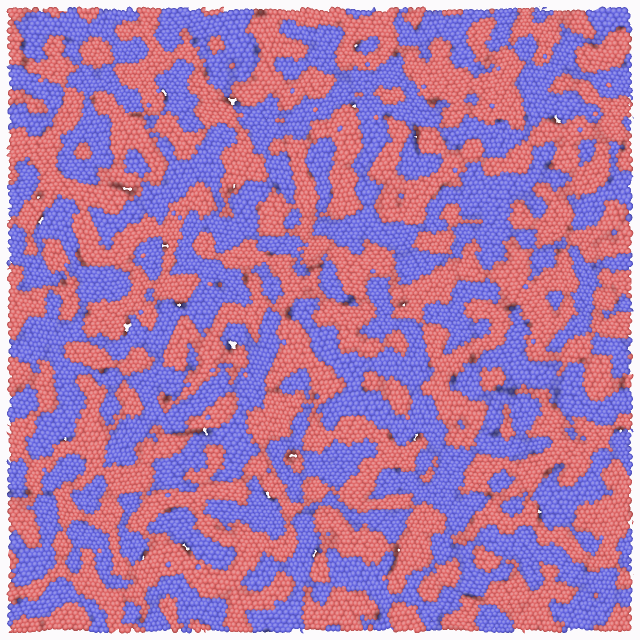
Write a Shadertoy shader that draws this pattern.

```glsl
vec2 hash2(vec2 p) {
    vec3 q = fract(p.xyx * vec3(0.1031, 0.1030, 0.0973));
    q += dot(q, q.yzx + 33.33);
    return fract((q.xx + q.yz) * q.zy);
}

float cornerSlope(vec2 cell, vec2 offset) {
    float angle = 6.2832 * hash2(cell).x;
    return dot(vec2(cos(angle), sin(angle)), offset);
}

float gradientNoise(vec2 p) {
    vec2 i = floor(p), f = fract(p), e = vec2(1, 0);
    vec2 u = f * f * f * (f * (f * 6.0 - 15.0) + 10.0);
    return mix(mix(cornerSlope(i, f), cornerSlope(i + e, f - e), u.x),
               mix(cornerSlope(i + e.yx, f - e.yx), cornerSlope(i + 1.0, f - 1.0), u.x), u.y);
}

// Signed field whose zero line separates the two phases:
// turned layers of nearly equal scale, less their slow drift
float phaseField(vec2 p) {
    vec2 turned = mat2(0.87, 0.5, -0.5, 0.87) * p;
    vec2 turnedBack = mat2(0.87, -0.5, 0.5, 0.87) * p;
    return gradientNoise(p * 22.0 + 7.3)
         + gradientNoise(turned * 24.0 + 51.7)
         + gradientNoise(turnedBack * 26.0 + 83.1)
         - 0.5 * gradientNoise(turned * 9.0 + 24.6);
}

// High values mark weak spots where the packing opens up
float voidField(vec2 p) {
    return gradientNoise(p * 31.0 + 90.4);
}

vec3 packedBeads(vec2 p) {
    const float density = 132.0;
    const float rowStep = 0.866;

    // Bent hexagonal lattice, measured in bead diameters
    vec2 warp = 0.02 * vec2(gradientNoise(p * 6.0 + 3.1), gradientNoise(p * 6.0 + 43.6));
    vec2 q = p + warp;
    vec2 g = q * density;
    float nearest = 9.0;
    vec2 bead = g, beadId = vec2(0);

    for (int j = -1; j <= 1; j++) {
        float row = round(g.y / rowStep) + float(j);
        float shift = 0.5 * mod(row, 2.0);
        for (int i = -1; i <= 1; i++) {
            vec2 id = vec2(round(g.x - shift) + float(i), row);
            vec2 center = vec2(id.x + shift, row * rowStep) + 0.28 * (hash2(id + 20.0) - 0.5);
            float d = length(g - center);
            if (d > nearest) continue;

            // Skip beads outside the square sheet or inside a void
            vec2 c = center / density;
            vec2 fromMiddle = abs(c - warp - 0.5);
            if (max(fromMiddle.x, fromMiddle.y) > 0.4845) continue;
            if (voidField(c) > 0.49 && abs(phaseField(c)) < 0.25) continue;
            nearest = d;
            bead = center;
            beadId = id;
        }
    }
    if (nearest > 0.7) return vec3(0.99, 0.98, 0.99);

    // Phase of the bead, with ragged borders and rare strays
    vec2 chance = hash2(beadId + 71.0);
    float phase = phaseField(bead / density) + 0.12 * (chance.x - 0.5);
    bool isRed = (phase > 0.0) != (chance.y < 0.003);

    // Pale crown, saturated rim, dim crevice
    float rim = smoothstep(0.1, 0.52, length(g - bead - vec2(-0.06, 0.08)));
    vec3 red = mix(vec3(0.91, 0.59, 0.59), vec3(0.89, 0.40, 0.40), rim);
    vec3 blue = mix(vec3(0.58, 0.58, 0.91), vec3(0.40, 0.40, 0.90), rim);
    vec3 color = isRed ? red : blue;
    color *= 1.0 - 0.17 * smoothstep(0.4, 0.6, nearest);

    // Shadow along phase borders, deeper beside voids
    float border = abs(phaseField(q));
    float depth = smoothstep(0.3, 0.52, voidField(q));
    color *= 1.0 - 0.1 * (1.0 - smoothstep(0.03, 0.2, border));
    color *= 1.0 - 0.45 * depth * (1.0 - smoothstep(0.08, 0.35, border));
    return color;
}

void mainImage(out vec4 fragColor, in vec2 fragCoord) {
    // Four samples per pixel smooth the bead edges
    vec3 sum = vec3(0);
    for (int k = 0; k < 4; k++) {
        vec2 offset = 0.5 * vec2(k % 2, k / 2) - 0.25;
        sum += packedBeads((fragCoord + offset) / iResolution.xy);
    }
    fragColor = vec4(sum / 4.0, 1.0);
}
```
